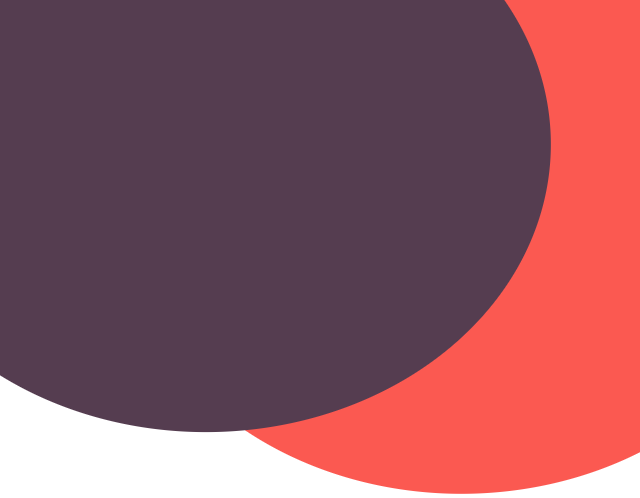
Write a WebGL 1 fragment shader that draws this background.

```glsl
precision highp float;
// Two large overlapping ellipses of equal size on a white ground:
// a coral one at the right, and a plum one over it at the upper left.
// Each is an approximate ellipse distance with an edge one pixel wide.

uniform vec2 u_resolution;

const vec3 WHITE = vec3(1.0);
const vec3 CORAL = vec3(0.984, 0.349, 0.318);
const vec3 PLUM = vec3(0.335, 0.239, 0.315);

// Centres and radii as fractions of the canvas
const vec2 CORAL_CENTER = vec2(0.7208, 0.5863);
const vec2 PLUM_CENTER = vec2(0.3216, 0.7102);
const vec2 RADII = vec2(0.5391, 0.5779);

// Approximate signed distance to an ellipse, negative inside
float ellipseDistance(vec2 offset, vec2 radii) {
  float level = length(offset / radii);
  float slope = length(offset / (radii * radii));
  return level * (level - 1.0) / max(slope, 1e-6);
}

// Smooth coverage of an ellipse given in canvas fractions
float ellipseMask(vec2 fragment, vec2 center, vec2 radii, vec2 canvas) {
  float d = ellipseDistance(fragment - center * canvas, radii * canvas);
  return clamp(0.5 - d, 0.0, 1.0);
}

void main() {
  vec2 fragment = gl_FragCoord.xy;

  // Layers from back to front
  vec3 color = WHITE;
  color = mix(color, CORAL, ellipseMask(fragment, CORAL_CENTER, RADII, u_resolution));
  color = mix(color, PLUM, ellipseMask(fragment, PLUM_CENTER, RADII, u_resolution));

  gl_FragColor = vec4(color, 1.0);
}
```
